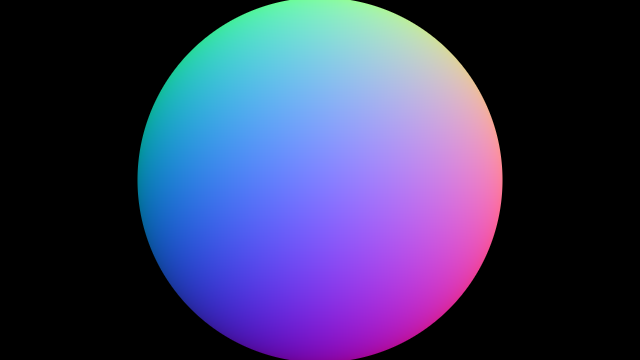
Write a WebGL 1 fragment shader that draws this texture map.

```glsl
precision highp float;
// A sphere on black, coloured by its surface normals.

uniform vec2 u_resolution;

const float SPHERE_RADIUS = 1.014;   // silhouette, in half canvas heights
const float CAMERA_DISTANCE = 10.0;  // in sphere radii
const vec3 BACKGROUND = vec3(0.0);

// Normal of a unit sphere seen from the +z axis; the silhouette is |p| = 1.
vec3 sphereNormal(vec2 p, float distanceToCenter) {
  vec3 eye = vec3(0.0, 0.0, distanceToCenter);
  float tangentLength = sqrt(distanceToCenter * distanceToCenter - 1.0);
  vec3 ray = normalize(vec3(p, -tangentLength));
  float b = dot(eye, ray);
  float discriminant = b * b - dot(eye, eye) + 1.0;
  float hit = -b - sqrt(max(discriminant, 0.0));
  return normalize(eye + ray * hit);
}

// Maps each axis from -1..1 to a colour channel in 0..1.
vec3 normalColor(vec3 normal) {
  return normal * 0.5 + 0.5;
}

// Antialiased coverage of a disc centred on the origin.
float discMask(vec2 p, float radius, float pixel) {
  return clamp(0.5 + (radius - length(p)) / pixel, 0.0, 1.0);
}

void main() {
  vec2 p = (2.0 * gl_FragCoord.xy - u_resolution) / u_resolution.y;
  float pixel = 2.0 / u_resolution.y;

  vec3 normal = sphereNormal(p / SPHERE_RADIUS, CAMERA_DISTANCE);
  float mask = discMask(p, SPHERE_RADIUS, pixel);
  gl_FragColor = vec4(mix(BACKGROUND, normalColor(normal), mask), 1.0);
}
```
